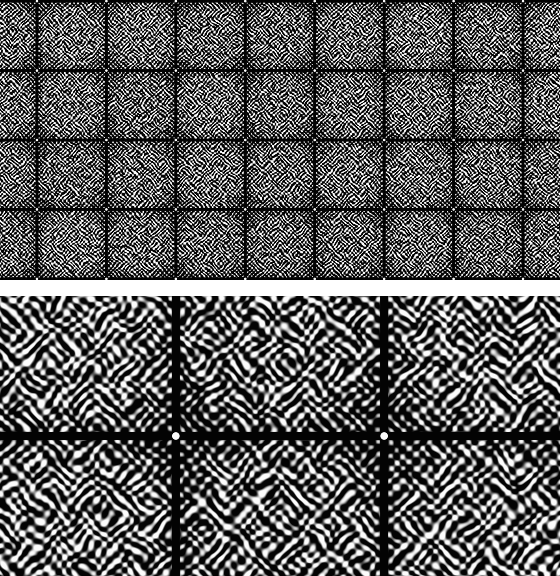
Top, the full canvas; bottom, a detail of the centre.
This pattern is drawn by a WebGL 2 fragment shader. Its source:

```glsl
#version 300 es
precision highp float;

uniform vec2 u_resolution;
out vec4 outColor;

// Lengths are in canvas heights unless noted
const float TILE_PITCH = 0.248;
const float LINE_HALF_WIDTH = 0.0048;
const float DOT_RADIUS = 0.0045;
const float STRIPES_PER_TILE = 16.0;
const float DIRECTION_SCALE = 8.0;   // noise cells per tile
const float WARP_SCALE = 9.0;
const float GRAIN_SCALE = 17.0;
const float DIRECTION_BIAS = 1.7;
const float WARP_AMOUNT = 4.6;       // radians of stripe phase
const float GRAIN_AMOUNT = 2.0;
const float EDGE_DARKENING = 0.85;
const float TILE_VARIATION = 0.16;
const float BLACK_LEVEL = -1.05;
const float WHITE_LEVEL = 1.75;
const vec3 INK = vec3(0.01);
const vec3 LIGHT = vec3(0.99);
const float TAU = 6.28319;

float hash(vec2 cell) {
    uvec2 q = uvec2(ivec2(cell)) * uvec2(73493u, 91813u);
    uint h = q.x ^ (q.y + (q.x << 7u));
    h = (h ^ (h >> 15u)) * 668265u;
    h = (h ^ (h >> 13u)) * 374761u;
    h ^= h >> 16u;
    return float(h & 65535u) / 65536.0;
}

float cornerGradient(vec2 cell, vec2 offset) {
    float angle = TAU * hash(cell);
    return dot(vec2(cos(angle), sin(angle)), offset);
}

float gradientNoise(vec2 p) {
    vec2 i = floor(p);
    vec2 f = p - i;
    vec2 w = f * f * f * (f * (f * 6.0 - 15.0) + 10.0);
    vec2 e = vec2(1.0, 0.0);
    float low = mix(cornerGradient(i, f), cornerGradient(i + e, f - e), w.x);
    float high = mix(cornerGradient(i + e.yx, f - e.yx),
                     cornerGradient(i + 1.0, f - 1.0), w.x);
    return mix(low, high, w.y);
}

// Two crossed diagonal waves: equal weights give dots, unequal ones stripes
float weave(vec2 p, vec2 seed, float disorder) {
    float lean = DIRECTION_BIAS * disorder
               * gradientNoise(p * DIRECTION_SCALE + seed);
    vec2 warp = vec2(gradientNoise(p * WARP_SCALE + seed + 211.3),
                     gradientNoise(p * WARP_SCALE + seed + 427.7));
    vec2 phase = TAU * STRIPES_PER_TILE * vec2(p.x + p.y, p.x - p.y)
               + WARP_AMOUNT * disorder * warp;
    float grain = gradientNoise(p * GRAIN_SCALE + seed + 613.1);
    return (1.0 + lean) * cos(phase.x) + (1.0 - lean) * cos(phase.y)
         + GRAIN_AMOUNT * disorder * grain;
}

void main() {
    float pixel = 1.0 / u_resolution.y;
    vec2 centred = (gl_FragCoord.xy - 0.5 * u_resolution) * pixel;

    // Tile columns straddle the centre, rows meet on it
    vec2 grid = centred / TILE_PITCH + vec2(0.5, 0.0);
    vec2 tile = floor(grid);
    vec2 local = grid - tile - 0.5;

    // Woven interior, orderly and darker towards the rim
    float rim = smoothstep(0.34, 0.74, length(local));
    float side = smoothstep(0.42, 0.5, max(abs(local.x), abs(local.y)));
    float disorder = 1.0 - 0.55 * max(rim, side);
    float field = weave(local, tile * 37.0 + 900.0, disorder);
    field += TILE_VARIATION * (hash(tile + 50.0) - 0.5);
    field -= EDGE_DARKENING * rim + 0.15 * side;
    float value = smoothstep(BLACK_LEVEL, WHITE_LEVEL, field);

    // Dark grid lines with a light dot at each crossing
    vec2 toLine = (0.5 - abs(local)) * TILE_PITCH;
    float lineDistance = min(toLine.x, toLine.y) - LINE_HALF_WIDTH;
    value *= smoothstep(-0.5 * pixel, 0.5 * pixel, lineDistance);
    float dotDistance = length(toLine) - DOT_RADIUS;
    value = max(value, 1.0 - smoothstep(-0.5 * pixel, 0.5 * pixel, dotDistance));

    outColor = vec4(mix(INK, LIGHT, value), 1.0);
}
```
